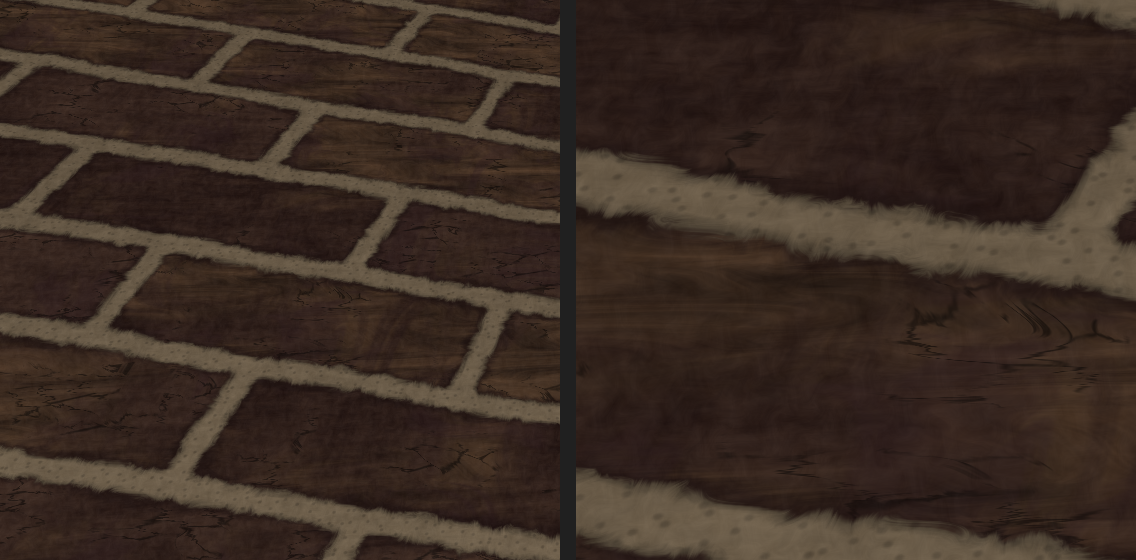
Left: the whole. Right: its middle third, enlarged.
Reproduce this texture procedurally as a Shadertoy shader.

```glsl
// Worn dark brick wall in running bond, seen at a slant, with pale sandy mortar.

float hash(vec2 p) {
    return fract(sin(dot(p, vec2(127.1, 311.7))) * 43758.5);
}

// Layered, turned and warped sines: an irregular field centred on zero.
float ripples(vec2 p) {
    float sum = 0.0, amp = 0.5;
    for (int i = 0; i < 5; i++) {
        p = mat2(0.8, 0.6, -0.6, 0.8) * p;
        p += 0.8 * sin(1.3 * p.yx + 1.7 * float(i));
        sum += amp * sin(p.x) * sin(p.y + 0.9);
        p *= 1.9;
        amp *= 0.62;
    }
    return sum;
}

// Cellular noise: distances to the nearest and second nearest points.
vec2 cells(vec2 p) {
    vec2 home = floor(p), best = vec2(9.0);
    for (int j = -1; j <= 1; j++)
    for (int i = -1; i <= 1; i++) {
        vec2 c = home + vec2(i, j);
        float d = length(c + vec2(hash(c), hash(c + 31.7)) - p);
        best = d < best.x ? vec2(d, best.x) : vec2(best.x, min(best.y, d));
    }
    return best;
}

// Brick face: mottled base, ochre stains, cracks and a dark worn rim.
vec3 brickColor(vec2 wall, vec2 id, float inset) {
    float tone = hash(id + 3.0), warmth = hash(id + 17.0);
    vec2 q = wall + 11.0 * vec2(tone, warmth);
    float mottle = ripples(q * 4.0);
    float streak = ripples(vec2(3.0 * q.x + 2.0 * q.y, 13.0 * q.y - 3.0 * q.x));
    float grit = ripples(q * 38.0);

    float shade = 0.55 + 0.45 * (tone - 0.5) + 0.35 * mottle + 0.22 * streak + 0.2 * grit;
    vec3 col = mix(vec3(0.13, 0.08, 0.07), vec3(0.25, 0.178, 0.145), clamp(shade, 0.0, 1.2));

    float stain = smoothstep(0.2, 0.95, warmth + 0.8 * ripples(q * 2.3 + 5.0) - 0.1);
    col = mix(col, vec3(0.31, 0.23, 0.155) * (0.85 + 0.5 * streak), 0.55 * stain);
    float violet = smoothstep(0.1, 0.6, ripples(q * 3.1 + 20.0));
    col = mix(col, vec3(0.17, 0.105, 0.115), 0.4 * violet);

    vec2 c = cells(vec2(3.0 * q.x + 1.5 * q.y, 7.0 * q.y) + 0.5 * streak);
    float crack = smoothstep(0.13, 0.0, c.y - c.x) * smoothstep(0.05, 0.4, mottle + 0.5 * (tone - 0.5));
    col *= 1.0 - 0.45 * crack;

    float rim = smoothstep(0.075, 0.0, inset + 0.04 * streak);
    return mix(col, vec3(0.115, 0.07, 0.065), 0.65 * rim);
}

// Mortar: sandy, pitted, shaded where it meets the bricks, paler when near.
vec3 mortarColor(vec2 wall, float gap, float nearness) {
    float sand = 0.25 + 0.55 * nearness + 0.3 * ripples(wall * 9.0) + 0.25 * ripples(wall * 45.0);
    vec3 col = mix(vec3(0.355, 0.305, 0.24), vec3(0.45, 0.39, 0.31), clamp(sand, -0.3, 1.2));
    float pit = smoothstep(0.22, 0.05, cells(wall * 13.0).x);
    return col * (1.0 - 0.16 * pit) * (1.0 - 0.28 * smoothstep(0.05, 0.0, gap));
}

void mainImage(out vec4 fragColor, in vec2 fragCoord) {
    vec2 p = fragCoord / iResolution.xy;

    // Slanted perspective: courses counted upward, bricks along each course.
    float drop = 1.0 - p.y - 0.163 * (p.x - 0.5);
    float course = (0.902 - drop) / (0.125 * drop + 0.1587);
    float along = p.x * (1.0 + 0.125 * course) / 0.755 - 0.2725 * course;
    float soft = 0.012 + 0.7 * fwidth(course);
    vec2 wall = vec2(2.8 * along, course);

    // Uneven laying, then alternate courses shifted by half a brick.
    course += 0.035 * ripples(wall * 2.2);
    along += 0.012 * ripples(wall * 2.7 + 8.0);
    float row = floor(course);
    float u = along - 0.397 - 0.0483 * row + 0.5 * mod(row, 2.0);
    vec2 id = vec2(floor(u), row);

    // Signed distance to a rounded brick with ragged edges.
    vec2 local = abs(fract(vec2(u, course)) - 0.5) * vec2(2.8, 1.0);
    vec2 corner = local - vec2(1.4, 0.5) + 0.095 + 0.05;
    float dist = length(max(corner, 0.0)) + min(max(corner.x, corner.y), 0.0) - 0.05;
    dist += 0.032 * ripples(wall * 15.0);

    vec3 col = mix(mortarColor(wall, dist, 1.0 - p.y),
                   brickColor(wall, id, -dist),
                   smoothstep(soft, -soft, dist));

    // Fine overall grain.
    col += 0.018 * ripples(p * 170.0);
    fragColor = vec4(clamp(col, 0.0, 1.0), 1.0);
}
```
